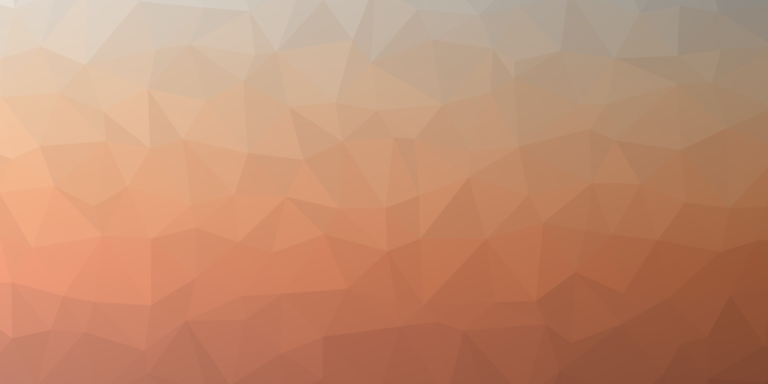
Reproduce this background procedurally as a Shadertoy shader.

```glsl
// Low-poly mesh of soft triangular facets over a cream-to-terracotta gradient.

const float ROWS = 8.0;          // mesh cells per canvas height
const float JITTER = 0.74;       // vertex displacement, in cells
const float FLATNESS = 0.65;     // 0 = smooth gradient, 1 = flat facets
const float FACET_SHADE = 0.045; // brightness range between facets

float hash(vec2 p) {
    vec3 q = fract(vec3(p.xyx) * 0.1031);
    q += dot(q, q.yzx + 33.33);
    return fract((q.x + q.y) * q.z);
}

// Horizontal three-stop ramp, colours in 0..255
vec3 ramp(vec3 left, vec3 middle, vec3 right, float x) {
    vec3 c = x < 0.5 ? mix(left, middle, x * 2.0) : mix(middle, right, x * 2.0 - 1.0);
    return c / 255.0;
}

float blend(float from, float to, float y) {
    return clamp((y - from) / (to - from), 0.0, 1.0);
}

// Background gradient; uv runs from 0 to 1 across the canvas
vec3 gradient(vec2 uv) {
    float x = clamp(uv.x, 0.0, 1.0);
    vec3 floorTone = ramp(vec3(192, 126, 106), vec3(164, 95, 72), vec3(122, 69, 48), x);
    vec3 clay = ramp(vec3(238, 156, 122), vec3(199, 120, 85), vec3(152, 86, 54), x);
    vec3 apricot = ramp(vec3(241, 176, 134), vec3(208, 145, 108), vec3(166, 109, 73), x);
    vec3 sand = ramp(vec3(237, 202, 170), vec3(203, 168, 138), vec3(160, 131, 103), x);
    vec3 cream = ramp(vec3(227, 219, 209), vec3(194, 184, 172), vec3(143, 138, 129), x);
    vec3 c = mix(floorTone, clay, blend(0.0, 0.3, uv.y));
    c = mix(c, apricot, blend(0.3, 0.5, uv.y));
    c = mix(c, sand, blend(0.5, 0.76, uv.y));
    return mix(c, cream, blend(0.76, 1.0, uv.y));
}

// Jittered mesh vertex for an integer grid point
vec2 vertex(vec2 id) {
    vec2 offset = vec2(hash(id + 17.0), hash(id + 71.0)) - 0.5;
    return id + JITTER * offset;
}

// Signed distance to the line through a and b, positive on its left
float edge(vec2 p, vec2 a, vec2 b) {
    vec2 d = normalize(b - a);
    return d.x * (p.y - a.y) - d.y * (p.x - a.x);
}

// Colour and antialiased coverage of one triangle
vec4 facet(vec2 p, vec2 a, vec2 b, vec2 c, vec2 gridSize, float pixel) {
    float winding = sign(edge(c, a, b));
    float inside = min(min(edge(p, a, b) * winding, edge(p, b, c) * winding),
                       edge(p, c, a) * winding);
    float cover = smoothstep(-pixel, pixel, inside);
    vec2 center = (a + b + c) / 3.0;
    vec3 color = gradient(mix(p, center, FLATNESS) / gridSize);
    color *= 1.0 + FACET_SHADE * (hash(floor(center * 37.0) + 200.0) - 0.5);
    return vec4(color, 1.0) * cover;
}

void mainImage(out vec4 fragColor, in vec2 fragCoord) {
    float pixel = ROWS / iResolution.y;
    vec2 p = fragCoord * pixel;
    vec2 gridSize = iResolution.xy * pixel;
    vec2 cell = floor(p);

    // Faint base keeps any gap between facets filled
    vec4 sum = vec4(gradient(p / gridSize), 1.0) * 0.001;

    // Split each nearby quad along its shorter diagonal
    for (int j = -1; j <= 1; j++) {
        for (int i = -1; i <= 1; i++) {
            vec2 id = cell + vec2(i, j);
            vec2 a = vertex(id);
            vec2 b = vertex(id + vec2(1, 0));
            vec2 c = vertex(id + vec2(1, 1));
            vec2 d = vertex(id + vec2(0, 1));
            if (distance(a, c) < distance(b, d)) {
                sum += facet(p, a, b, c, gridSize, pixel);
                sum += facet(p, a, c, d, gridSize, pixel);
            } else {
                sum += facet(p, a, b, d, gridSize, pixel);
                sum += facet(p, b, c, d, gridSize, pixel);
            }
        }
    }
    fragColor = vec4(sum.rgb / sum.w, 1.0);
}
```
